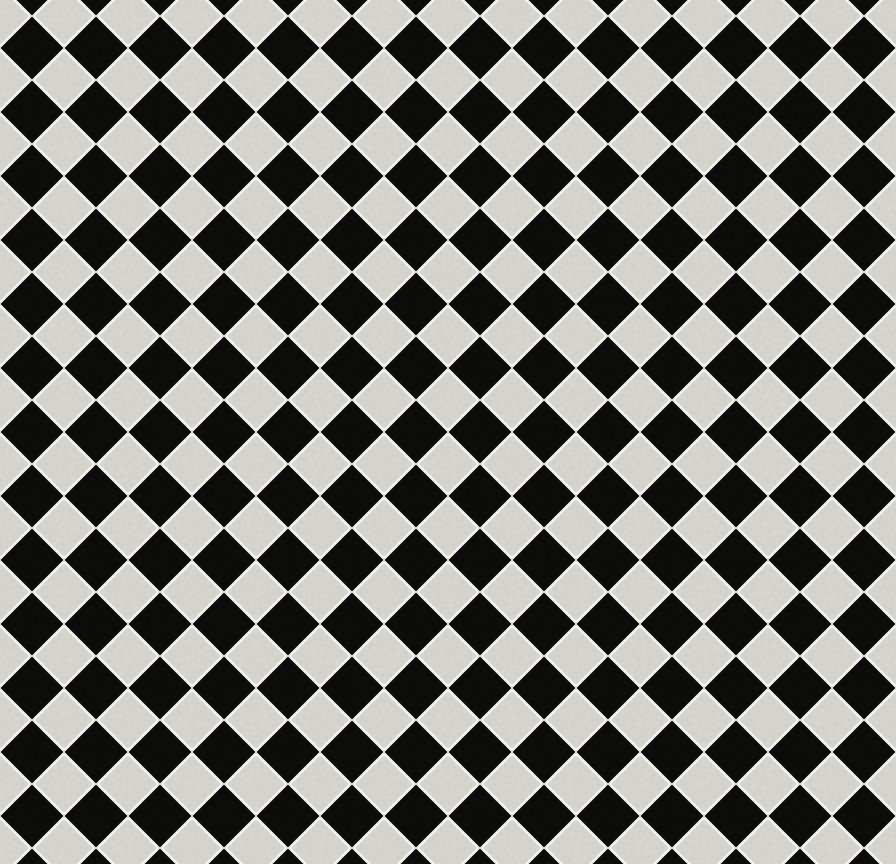
Reproduce this pattern procedurally as a WebGL 1 fragment shader.

```glsl
precision highp float;
// Diagonal checkerboard of black and stone-coloured tiles standing on their corners.
// The plane is turned into tile coordinates, a signed distance to the nearest joint
// picks the tile colour, and each pale tile gets a thin bright rim and faint grain.

uniform vec2 u_resolution;

const float REPEATS_ACROSS = 14.0;   // diamonds across the canvas width
const float RIM_WIDTH = 0.052;       // bright border, in tile sides
const float PALE_SPREAD = 0.008;     // how far pale tiles overlap the black ones
const float EDGE_SOFTNESS = 0.65;    // half width of an edge, in pixels
const float GRAIN_SCALE = 11.0;      // grain cells per tile side
const float PALE_GRAIN = 0.022;
const float BLACK_GRAIN = 0.008;

const vec3 BLACK = vec3(0.046, 0.047, 0.042);
const vec3 STONE = vec3(0.838, 0.828, 0.798);
const vec3 RIM = vec3(0.965, 0.957, 0.940);

// Pseudo-random unit gradient for a lattice point
vec2 latticeGradient(vec2 cell) {
  float angle = 6.28318 * fract(sin(dot(cell, vec2(127.1, 311.7))) * 43758.5);
  return vec2(cos(angle), sin(angle));
}

float gradientNoise(vec2 p) {
  vec2 cell = floor(p);
  vec2 f = p - cell;
  vec2 blend = f * f * f * (f * (f * 6.0 - 15.0) + 10.0);
  vec2 right = vec2(1.0, 0.0);
  vec2 up = vec2(0.0, 1.0);
  float bottomLeft = dot(latticeGradient(cell), f);
  float bottomRight = dot(latticeGradient(cell + right), f - right);
  float topLeft = dot(latticeGradient(cell + up), f - up);
  float topRight = dot(latticeGradient(cell + 1.0), f - 1.0);
  return mix(mix(bottomLeft, bottomRight, blend.x),
             mix(topLeft, topRight, blend.x), blend.y);
}

// Distance to the nearest joint in tile sides: positive in pale tiles, negative in black
float signedJointDistance(vec2 tile) {
  vec2 toJoint = 0.5 - abs(fract(tile) - 0.5);
  vec2 index = floor(tile);
  float parity = mod(index.x + index.y, 2.0);
  return (2.0 * parity - 1.0) * min(toJoint.x, toJoint.y);
}

void main() {
  // Centred coordinates in repeats, then turned by 45 degrees into tile sides
  vec2 p = (gl_FragCoord.xy - 0.5 * u_resolution) * REPEATS_ACROSS / u_resolution.x;
  vec2 tile = vec2(p.x + p.y, p.x - p.y);
  float pixel = REPEATS_ACROSS * sqrt(2.0) / u_resolution.x;
  float soft = EDGE_SOFTNESS * pixel;

  float joint = signedJointDistance(tile);
  float pale = smoothstep(-soft, soft, joint + PALE_SPREAD);
  float inside = smoothstep(RIM_WIDTH - soft, RIM_WIDTH + soft, joint);
  float grain = gradientNoise(tile * GRAIN_SCALE);

  // Stone inside its rim, then the black tiles
  vec3 stone = mix(RIM, STONE + grain * PALE_GRAIN, inside);
  vec3 color = mix(BLACK + grain * BLACK_GRAIN, stone, pale);
  gl_FragColor = vec4(color, 1.0);
}
```
